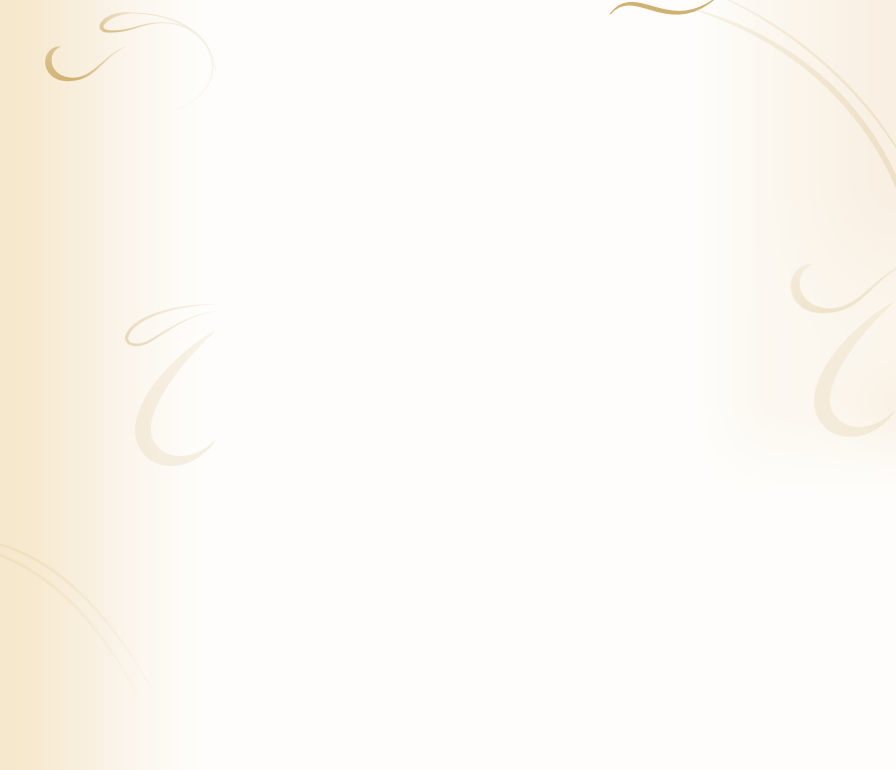
Write a Shadertoy shader that draws this background.

```glsl
#define CANVAS vec2(7.68, 6.6)
#define SEGMENTS 18
#define PAPER vec3(0.997, 0.993, 0.984)
#define CREAM vec3(0.965, 0.910, 0.800)
#define PEACH vec3(0.976, 0.940, 0.888)
#define PALE vec3(0.988, 0.972, 0.943)
#define GOLD vec3(0.800, 0.680, 0.420)
#define LEFT_EDGE 1.84

float pixelSize;

vec2 cubic(vec2 a, vec2 b, vec2 c, vec2 d, float t) {
    float s = 1.0 - t;
    return s * s * s * a + 3.0 * s * t * (s * b + t * c) + t * t * t * d;
}

// Tapered curve: width = (start, extra in the middle, end), ink = (start, end)
float stroke(vec2 p, vec2 a, vec2 b, vec2 c, vec2 d, vec3 width, vec2 ink) {
    vec2 lo = min(min(a, b), min(c, d)) - 0.12;
    vec2 hi = max(max(a, b), max(c, d)) + 0.12;
    if (any(lessThan(p, lo)) || any(greaterThan(p, hi))) return 0.0;

    float nearest = 1e3, bestT = 0.0, bestWidth = 0.01;
    vec2 from = a;
    for (int i = 1; i <= SEGMENTS; i++) {
        vec2 to = cubic(a, b, c, d, float(i) / float(SEGMENTS));
        vec2 dir = to - from;
        float h = clamp(dot(p - from, dir) / dot(dir, dir), 0.0, 1.0);
        float t = (float(i) - 1.0 + h) / float(SEGMENTS);
        float w = mix(width.x, width.z, t) + width.y * 4.0 * t * (1.0 - t);
        float dist = length(p - from - dir * h) - w;
        if (dist < nearest) {
            nearest = dist;
            bestT = t;
            bestWidth = w;
        }
        from = to;
    }
    float cover = clamp(0.5 - nearest / pixelSize, 0.0, 1.0);
    return cover * min(1.0, 2.0 * bestWidth / pixelSize) * mix(ink.x, ink.y, bestT);
}

// Small hook with a long thin tail
float hook(vec2 p, vec3 ink) {
    float k = stroke(p, vec2(0.51, 0.40), vec2(0.36, 0.44), vec2(0.38, 0.69), vec2(0.62, 0.68),
                     vec3(0.004, 0.020, 0.013), ink.xy);
    return max(k, stroke(p, vec2(0.62, 0.68), vec2(0.82, 0.67), vec2(0.88, 0.48), vec2(1.08, 0.40),
                         vec3(0.013, 0.0, 0.003), ink.yz));
}

// Large crescent that swells at its base
float crescent(vec2 p) {
    float k = stroke(p, vec2(1.84, 2.84), vec2(1.50, 3.08), vec2(1.03, 3.63), vec2(1.31, 3.88),
                     vec3(0.003, 0.022, 0.066), vec2(0.14, 0.16));
    return max(k, stroke(p, vec2(1.31, 3.88), vec2(1.46, 4.01), vec2(1.70, 3.95), vec2(1.84, 3.78),
                         vec3(0.066, 0.0, 0.004), vec2(0.16, 0.18)));
}

float leftOrnaments(vec2 p) {
    float k = max(hook(p, vec3(0.6, 0.95, 0.2)), crescent(p));
    // Upper loop
    k = max(k, stroke(p, vec2(1.52, 0.94), vec2(2.05, 0.72), vec2(1.87, 0.12), vec2(1.12, 0.11),
                      vec3(0.004), vec2(0.04, 0.25)));
    k = max(k, stroke(p, vec2(1.12, 0.11), vec2(0.90, 0.11), vec2(0.78, 0.27), vec2(0.95, 0.27),
                      vec3(0.006, 0.010, 0.009), vec2(0.25, 0.75)));
    k = max(k, stroke(p, vec2(0.95, 0.27), vec2(1.15, 0.27), vec2(1.20, 0.19), vec2(1.42, 0.195),
                      vec3(0.009, 0.0, 0.004), vec2(0.75, 0.25)));
    k = max(k, stroke(p, vec2(1.42, 0.195), vec2(1.65, 0.21), vec2(1.80, 0.35), vec2(1.85, 0.60),
                      vec3(0.004), vec2(0.22, 0.10)));
    // Middle loop
    k = max(k, stroke(p, vec2(1.84, 2.61), vec2(1.50, 2.61), vec2(1.13, 2.72), vec2(1.085, 2.89),
                      vec3(0.003, 0.002, 0.014), vec2(0.12, 0.38)));
    k = max(k, stroke(p, vec2(1.085, 2.89), vec2(1.08, 2.97), vec2(1.20, 2.97), vec2(1.27, 2.93),
                      vec3(0.014, 0.0, 0.010), vec2(0.38, 0.36)));
    k = max(k, stroke(p, vec2(1.27, 2.93), vec2(1.45, 2.83), vec2(1.60, 2.70), vec2(1.84, 2.67),
                      vec3(0.010, 0.0, 0.003), vec2(0.36, 0.08)));
    // Lower arcs
    k = max(k, stroke(p, vec2(-0.02, 4.66), vec2(0.54, 4.82), vec2(0.95, 5.30), vec2(1.30, 5.90),
                      vec3(0.007), vec2(0.17, 0.03)));
    return max(k, stroke(p, vec2(-0.02, 4.75), vec2(0.50, 4.95), vec2(0.87, 5.38), vec2(1.18, 5.96),
                         vec3(0.010, 0.004, 0.008), vec2(0.15, 0.03)));
}

float rightOrnaments(vec2 p) {
    float k = hook((p - vec2(6.81, 2.45)) / 1.42 + vec2(0.41, 0.53), vec3(0.14, 0.27, 0.18));
    k = max(k, crescent(p - vec2(5.82, -0.25)));
    // Gold wave and long arcs
    k = max(k, stroke(p, vec2(5.23, 0.12), vec2(5.45, -0.15), vec2(5.72, 0.32), vec2(6.14, -0.02),
                      vec3(0.004, 0.015, 0.004), vec2(0.95)));
    k = max(k, stroke(p, vec2(5.95, 0.08), vec2(6.75, 0.32), vec2(7.40, 0.85), vec2(7.72, 1.65),
                      vec3(0.007, 0.010, 0.022), vec2(0.14, 0.24)));
    return max(k, stroke(p, vec2(6.18, -0.03), vec2(6.85, 0.27), vec2(7.42, 0.80), vec2(7.74, 1.36),
                         vec3(0.006), vec2(0.14, 0.22)));
}

vec3 background(vec2 p) {
    // Soft panel on the right, fading out downward
    float panel = smoothstep(5.85, 6.65, p.x) * (1.0 - smoothstep(3.35, 4.35, p.y));
    float warm = smoothstep(6.3, 7.7, p.x) * (1.0 - 0.75 * smoothstep(1.5, 3.0, p.y));
    warm += 0.6 * exp(-dot(p - vec2(7.75, 3.6), p - vec2(7.75, 3.6)) * 5.0);
    vec3 color = mix(PAPER, mix(PALE, PEACH, clamp(warm, 0.0, 1.0)), panel);
    // Cream band on the left
    vec3 band = mix(CREAM, vec3(0.980, 0.950, 0.905), smoothstep(0.0, 1.15, p.x));
    return mix(band, color, smoothstep(0.75, LEFT_EDGE, p.x));
}

void mainImage(out vec4 fragColor, in vec2 fragCoord) {
    // Layout coordinates run downward from the top edge
    vec2 uv = fragCoord / iResolution.xy;
    vec2 p = vec2(uv.x, 1.0 - uv.y) * CANVAS;
    pixelSize = CANVAS.y / iResolution.y;

    float ink = p.x < 3.0 ? leftOrnaments(p) : rightOrnaments(p);
    fragColor = vec4(mix(background(p), GOLD, ink), 1.0);
}
```
